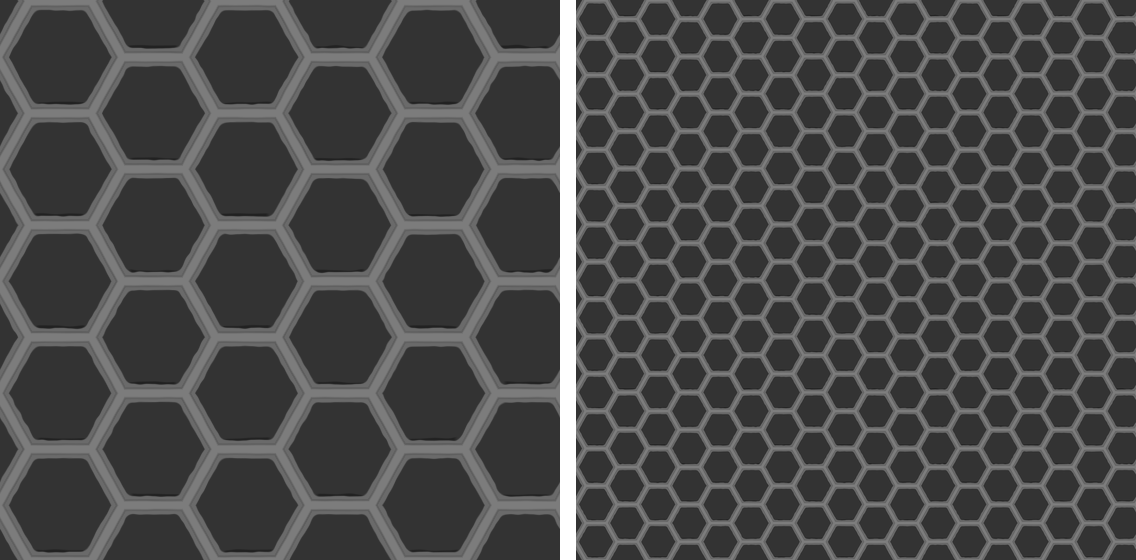
Left, the tile; right, the same tile 3 across and 3 down.
A Shadertoy shader for this pattern:

```glsl
// Grey hexagonal mesh over dark holes: 3 double columns by 5 rows, wrapping on all sides.
// The nearest of two staggered lattices gives the cell; bands of hexagon distance shade
// the wire, with wrapped value noise roughening its rims and a broken shadow in each hole.

float hash(vec2 p) {
    return fract(sin(dot(p, vec2(127.1, 311.7))) * 43758.5453);
}

// Value noise on n by n knots that wraps over the unit square
float wrapNoise(vec2 uv, float n) {
    vec2 i = floor(uv * n), f = fract(uv * n);
    f = f * f * (3.0 - 2.0 * f);
    vec2 a = mod(i, n), b = mod(i + 1.0, n);
    return mix(mix(hash(a), hash(vec2(b.x, a.y)), f.x),
               mix(hash(vec2(a.x, b.y)), hash(b), f.x), f.y);
}

float smoothMax(float a, float b, float k) {
    float h = max(k - abs(a - b), 0.0) / k;
    return max(a, b) + h * h * k * 0.25;
}

void mainImage(out vec4 fragColor, in vec2 fragCoord) {
    vec2 uv = fragCoord / iResolution.xy;
    float soft = max(0.008, 4.0 / iResolution.y);

    // Nearest hexagon centre; one unit is the height of a cell
    vec2 stagger = vec2(1.7320508, 1.0);
    vec2 grid = uv * vec2(3.0, 5.0) - vec2(0.322, 0.489);
    vec2 a = (fract(grid + 0.5) - 0.5) * stagger;
    vec2 b = (fract(grid) - 0.5) * stagger;
    vec2 q = dot(a, a) < dot(b, b) ? a : b;
    vec2 cell = mod(round((grid - q / stagger) * 2.0), vec2(6.0, 10.0));

    // Distance to the wire's centre line, and the rounded outline of the hole
    float slant = dot(abs(q), vec2(0.8660254, 0.5));
    float inset = 0.5 - max(abs(q.y), slant);
    float rough = wrapNoise(uv, 80.0) - 0.5;
    float tilt = (hash(cell + 3.7) - 0.5) * 0.025 * q.x;
    float hole = smoothMax(abs(q.y) - 0.007 + tilt, slant, 0.04) + rough * 0.011;

    // Wire: light core, thin darker seam, mid-grey flank
    float ridge = inset + (wrapNoise(uv, 50.0) - 0.5) * 0.005;
    float seam = 1.0 - smoothstep(0.003, 0.003 + soft, abs(ridge - 0.047));
    float wire = mix(0.415, 0.365, seam * (0.6 + 0.4 * wrapNoise(uv, 30.0)));
    wire = mix(0.485, wire, smoothstep(-soft, soft, ridge - 0.034));

    // Uneven shadow along the lower rim of the hole
    float depth = 0.017 + (hash(cell) - 0.5) * 0.06 * q.x
                + (wrapNoise(uv, 40.0) - 0.5) * 0.02;
    float shadow = 1.0 - smoothstep(-soft, soft, q.y + 0.417 - depth);
    shadow *= 1.0 - smoothstep(0.20, 0.25, abs(q.x + (hash(cell + 8.1) - 0.5) * 0.06));
    float ground = mix(0.2, 0.13, shadow);

    float shade = mix(ground, wire, smoothstep(-soft, soft, hole - 0.412));
    fragColor = vec4(vec3(shade), 1.0);
}
```
